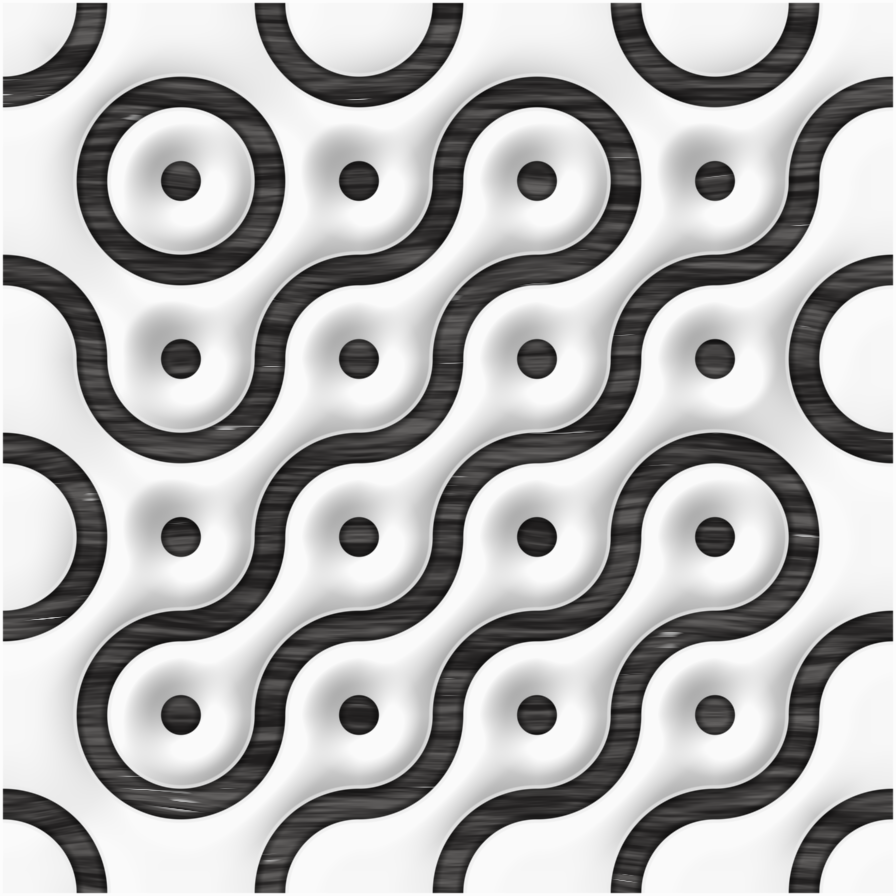
Write a Shadertoy shader that draws this pattern.

```glsl
#define TILES 5.0
#define MARGIN 0.0033
#define FLIPPED_TILES 0xA0C401
#define BAND_HALF_WIDTH 0.086
#define DOT_RADIUS 0.112
#define RIM_WIDTH 0.24
#define BOWL_WIDTH 0.24
#define RELIEF 0.032
#define PLASTER_TONE 0.915
#define WOOD_DARK vec3(0.125, 0.118, 0.118)
#define WOOD_LIGHT vec3(0.40, 0.392, 0.388)

float hash(vec2 p) {
    vec3 q = fract(vec3(p.xyx) * 0.1031);
    q += dot(q, q.yzx + 33.33);
    return fract((q.x + q.y) * q.z);
}

float noise(vec2 p) {
    vec2 i = floor(p), f = fract(p);
    f = f * f * (3.0 - 2.0 * f);
    return mix(mix(hash(i), hash(i + vec2(1, 0)), f.x),
               mix(hash(i + vec2(0, 1)), hash(i + vec2(1, 1)), f.x), f.y);
}

float smoothMin(float a, float b, float k) {
    float h = max(k - abs(a - b), 0.0) / k;
    return min(a, b) - 0.25 * h * h * k;
}

// Truchet tiles: two quarter arcs per tile, one mask bit flips each tile
float bandDistance(vec2 p) {
    ivec2 cell = clamp(ivec2(floor(p)), 0, int(TILES) - 1);
    vec2 q = p - vec2(cell);
    int flip = (FLIPPED_TILES >> (cell.x + int(TILES) * cell.y)) & 1;
    if (flip == 1) q.x = 1.0 - q.x;
    float a = abs(length(q - vec2(0, 1)) - 0.5);
    float b = abs(length(q - vec2(1, 0)) - 0.5);
    return smoothMin(a, b, 0.2) - BAND_HALF_WIDTH;
}

// Dots sit on the inner tile corners only
float dotDistance(vec2 p) {
    return length(p - clamp(round(p), 1.0, TILES - 1.0)) - DOT_RADIUS;
}

// Rounded rim along the bands plus a bowl around each dot
float height(vec2 p) {
    float t = 1.0 - clamp(bandDistance(p) / RIM_WIDTH, 0.0, 1.0);
    float bowl = smoothstep(-0.06, BOWL_WIDTH, dotDistance(p));
    return 1.0 - t * t + 1.3 * bowl;
}

vec3 plaster(vec2 p) {
    vec2 toLight = normalize(vec2(-1, 1)) * 0.02;
    float slope = (height(p - toLight) - height(p + toLight)) / 0.04;
    float tone = PLASTER_TONE + RELIEF * slope;
    tone -= 0.08 * exp(-14.0 * max(dotDistance(p), 0.0));
    // Bleach towards the border
    vec2 inset = min(p, TILES - p);
    float bleach = 1.0 - smoothstep(0.1, 0.65, min(inset.x, inset.y));
    tone = mix(tone, 0.98, 0.8 * bleach);
    return vec3(clamp(tone, 0.66, 0.98));
}

// Horizontal grain with a few pale scratches
vec3 wood(vec2 p) {
    vec2 q = p + vec2(0.0, 0.10 * noise(p * vec2(1.6, 2.5)));
    float grain = 0.45 * noise(q * vec2(2.0, 24.0))
                + 0.35 * noise(q * vec2(4.0, 58.0) + 17.0)
                + 0.20 * noise(q * vec2(9.0, 110.0) + 41.0);
    vec3 color = mix(WOOD_DARK, WOOD_LIGHT, smoothstep(0.15, 0.95, grain));
    float scratch = smoothstep(0.84, 0.97, noise(q * vec2(4.0, 55.0) + 73.0))
                  * smoothstep(0.62, 0.80, noise(p * vec2(2.0, 5.0) + 9.0));
    return mix(color, vec3(0.78), 0.8 * scratch);
}

void mainImage(out vec4 fragColor, in vec2 fragCoord) {
    vec2 uv = fragCoord / iResolution.xy;
    vec2 p = (uv - MARGIN) / (1.0 - 2.0 * MARGIN) * TILES;
    float pixel = TILES / min(iResolution.x, iResolution.y);

    float band = bandDistance(p);
    float inlay = min(band, dotDistance(p));

    // Light lip on the plaster edge
    vec3 color = plaster(p);
    float lip = smoothstep(0.018, 0.006, abs(band - 0.008));
    color = mix(color, vec3(0.92), 0.6 * lip);

    // Sunken wood, darker under its edges
    vec3 sunken = wood(p) * mix(0.5, 1.0, smoothstep(0.0, 0.05, -inlay));
    color = mix(sunken, color, smoothstep(-pixel, pixel, inlay));

    // Plain frame
    vec2 inset = min(p, TILES - p);
    float inside = smoothstep(-pixel, pixel, min(inset.x, inset.y));
    fragColor = vec4(mix(vec3(0.99), color, inside), 1.0);
}
```
